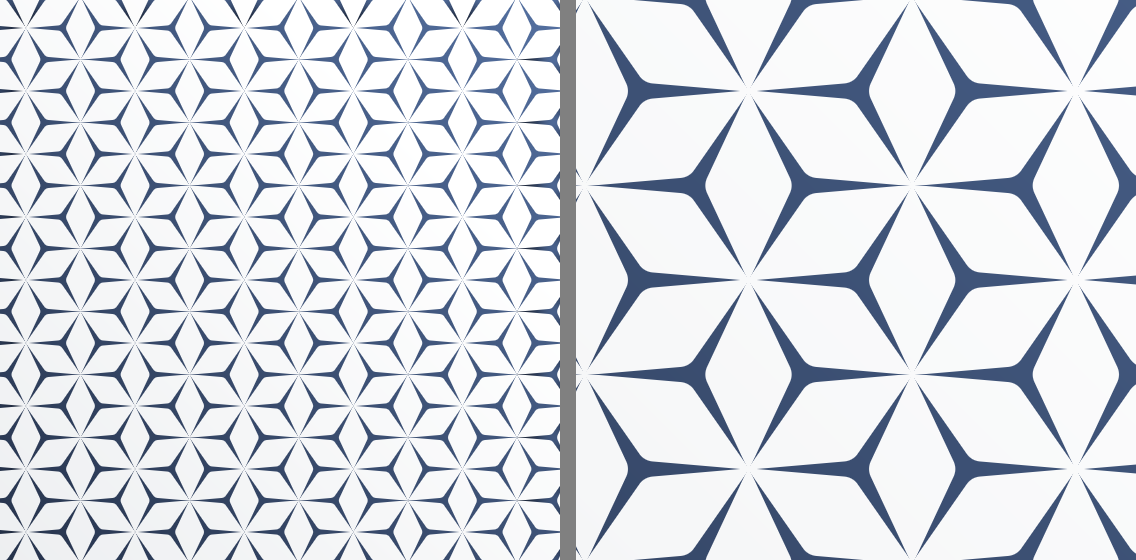
Left: the whole. Right: its middle third, enlarged.
Write a Shadertoy shader that draws this pattern.

```glsl
// Navy three-armed tapered stars on a triangular lattice, over a pale diagonal gradient.

const float SIDE = 0.1125;            // lattice spacing, in canvas heights
const float SECTOR = 1.04719755;      // sixty degrees

// Offset from the nearest point of a triangular lattice with unit spacing
vec2 latticeOffset(vec2 p) {
    vec2 period = vec2(sqrt(3.0), 1.0);
    vec2 a = mod(p + 0.5 * period, period) - 0.5 * period;
    vec2 b = mod(p, period) - 0.5 * period;
    return dot(a, a) < dot(b, b) ? a : b;
}

// Signed distance to an arm along +x that narrows to a point
float taperedArm(vec2 q) {
    return abs(q.y) - 0.086 * (0.534 - q.x);
}

float smoothMin(float a, float b, float k) {
    float h = max(k - abs(a - b), 0.0) / k;
    return min(a, b) - 0.25 * h * h * k;
}

void mainImage(out vec4 fragColor, in vec2 fragCoord) {
    vec2 uv = fragCoord / iResolution.y;
    vec2 p = (uv - vec2(0.0463, 0.5)) / SIDE;
    float pixel = 1.0 / (iResolution.y * SIDE);

    // Fold the hexagon around each lattice point into one sector
    vec2 offset = latticeOffset(p);
    float angle = atan(offset.y, offset.x);
    float axis = floor(angle / SECTOR + 0.5) * SECTOR;
    float radius = length(offset);
    float cornerDist = inversesqrt(3.0);
    vec2 q = vec2(cornerDist - radius * cos(angle - axis),
                  radius * abs(sin(angle - axis)));

    // Join the arm to its neighbour with a rounded notch
    vec2 mirror = vec2(0.5, 0.8660254);
    vec2 neighbour = 2.0 * dot(q, mirror) * mirror - q;
    float d = smoothMin(taperedArm(q), taperedArm(neighbour), 0.036);
    float ink = clamp(0.5 - d / pixel, 0.0, 1.0);

    // Both layers brighten toward the upper right
    float diagonal = 0.5 * (uv.x * iResolution.y / iResolution.x + uv.y);
    vec3 paper = mix(vec3(0.93, 0.937, 0.945), vec3(1.0), min(diagonal / 0.75, 1.0));
    vec3 navy = vec3(0.15, 0.20, 0.295);
    vec3 blue = mix(navy, vec3(0.33, 0.44, 0.63), diagonal);

    // Stars cut by the border fade to dark at their tips
    vec2 corner = cornerDist * vec2(cos(axis), sin(axis));
    vec2 center = uv + (corner - offset) * SIDE;
    float right = iResolution.x / iResolution.y;
    if (center.x < 0.0 || center.x > right - 0.02 || center.y > 1.0)
        blue = mix(blue, navy * 0.85, smoothstep(0.0, 0.05, length(uv - center)));

    fragColor = vec4(mix(paper, blue, ink), 1.0);
}
```
